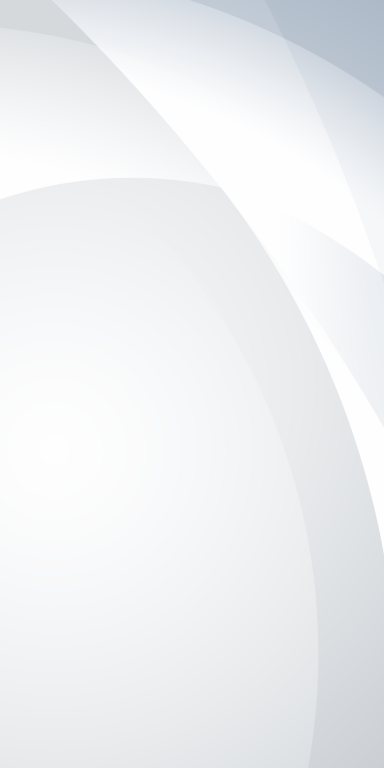
A WebGL 1 fragment shader for this background:

```glsl
precision highp float;
// Pale abstract background: a large white-to-grey panel cut out by two arcs,
// below translucent cool-grey sheets that overlap at the top.
// Every edge is a big circle; shading follows the depth inside each circle.
// Units: canvas width = 1, height = 2.

uniform vec2 u_resolution;

const vec3 WHITE = vec3(0.998, 0.998, 1.0);
const vec3 COOL_TINT = vec3(1.18, 1.0, 0.80);   // darkening per channel, blue sheets
const vec3 GREY_TINT = vec3(1.10, 1.0, 0.92);   // darkening per channel, grey sheets

// Depth inside a circle, negative outside.
float depthIn(vec2 p, vec2 center, float radius) {
  return radius - length(p - center);
}

// Smooth coverage of a region from its depth.
float cover(float depth, float pixel) {
  return smoothstep(-0.75 * pixel, 0.75 * pixel, depth);
}

// Fades from 1 at an edge to 0 at the given reach.
float fade(float depth, float reach) {
  return pow(clamp(1.0 - depth / reach, 0.0, 1.0), 1.3);
}

// Grey sheet in the upper left corner.
vec3 leftSheet(float arc, float pixel) {
  float shade = mix(0.148, 0.11 * fade(max(arc, 0.0), 0.36), cover(arc, pixel));
  return WHITE - shade * GREY_TINT;
}

// Blue-grey sheets crossing in the upper right corner.
vec3 rightSheets(vec2 p, float topArc, float midArc, float lowArc, float steep, float pixel) {
  float beyond = 1.0 - cover(steep, pixel);
  float above = 0.20 + 0.03 * beyond + 0.2 * max(-topArc, 0.0);
  float below = 0.14 * fade(max(topArc, 0.0), 0.27) + 0.028 * beyond;
  float shade = mix(above, below, cover(topArc, pixel));

  // faint middle arc, dissolving to the right
  shade += 0.012 * (1.0 - cover(midArc, pixel)) * clamp(1.0 - p.x / 0.8, 0.0, 1.0);

  // low veil, growing toward the right side
  float veil = 0.065 * smoothstep(0.68, 1.02, p.x) * exp(-0.7 * max(lowArc, 0.0));
  shade += veil * cover(lowArc, pixel);
  return WHITE - shade * COOL_TINT;
}

// Main panel: radial glow with a darker outer band.
vec3 panel(vec2 p, float inner, float pixel) {
  float glowDistance = length(p - vec2(0.143, 0.828));
  float shade = 0.003 + 0.075 * pow(glowDistance / 0.78, 1.5);
  float band = 0.042 * clamp((1.48 - p.y) / 1.3, 0.0, 1.0);
  shade += band * (1.0 - cover(inner, pixel));
  return WHITE - shade * GREY_TINT;
}

void main() {
  vec2 p = gl_FragCoord.xy / u_resolution * vec2(1.0, 2.0);
  float pixel = 1.0 / u_resolution.x;

  // arcs of the upper sheets
  float diagonal = depthIn(p, vec2(-3.513, -1.727), 5.215);
  float midArc = depthIn(p, vec2(-0.177, 0.289), 1.648);
  float topArc = depthIn(p, vec2(-0.095, 0.189), 1.904);
  float steep = depthIn(p, vec2(-3.990, -0.398), 5.258);
  float lowArc = depthIn(p, vec2(0.029, 0.052), 1.568);

  // arcs of the main panel
  float panelTop = depthIn(p, vec2(0.344, 0.456), 1.081);
  float panelSide = depthIn(p, vec2(-1.155, 0.171), 2.189);
  float panelInner = depthIn(p, vec2(-0.818, 0.297), 1.647);

  vec3 color = rightSheets(p, topArc, midArc, lowArc, steep, pixel);
  color = mix(color, leftSheet(midArc, pixel), cover(diagonal, pixel));
  float panelMask = cover(min(panelTop, panelSide), pixel);
  color = mix(color, panel(p, panelInner, pixel), panelMask);

  gl_FragColor = vec4(color, 1.0);
}
```
